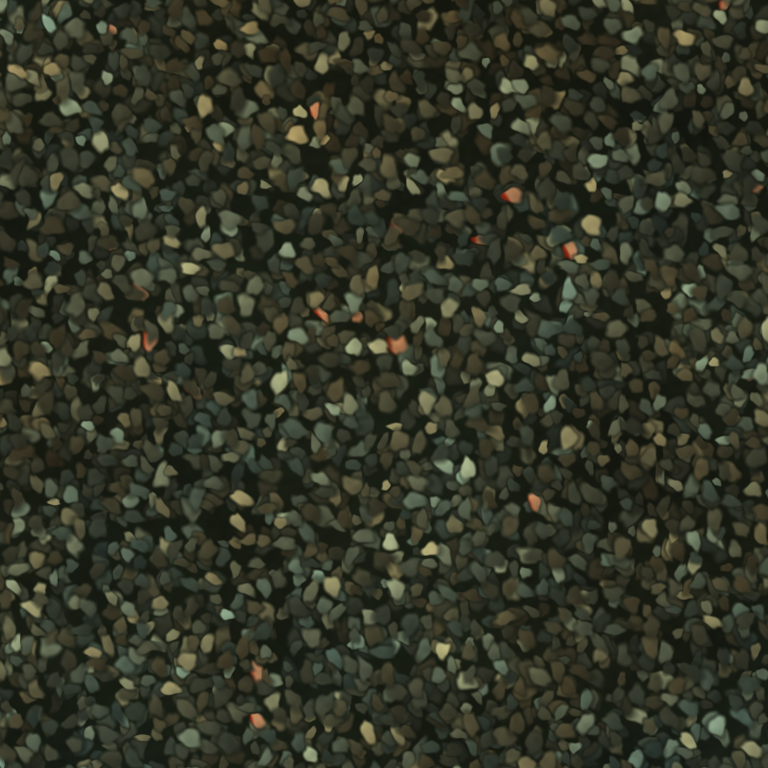
Give the GLSL for this texture, as a Shadertoy shader.

```glsl
// Dark, softly focused gravel: overlapping grey-green grains with a few warm chips.

const vec3 GAP_COLOR   = vec3(0.085, 0.102, 0.068);
const vec3 STONE_TINT  = vec3(0.97, 1.00, 0.82);
const vec3 WARM_TINT   = vec3(1.10, 0.98, 0.82);
const vec3 COOL_TINT   = vec3(0.88, 1.02, 1.05);
const vec3 CHIP_COLOR  = vec3(0.66, 0.47, 0.33);
const vec3 CHIP_FRINGE = vec3(0.50, 0.12, 0.05);

float hash(vec2 p) {
    vec3 q = fract(vec3(p.xyx) * 0.1031);
    q += dot(q, q.yzx + 33.33);
    return fract((q.x + q.y) * q.z);
}

vec2 hash2(vec2 p) {
    return vec2(hash(p), hash(p + 71.7));
}

float noise(vec2 p) {
    vec2 i = floor(p), f = fract(p);
    f = f * f * (3.0 - 2.0 * f);
    return mix(mix(hash(i), hash(i + vec2(1, 0)), f.x),
               mix(hash(i + vec2(0, 1)), hash(i + vec2(1, 1)), f.x), f.y);
}

vec2 rotate(vec2 p, float angle) {
    float c = cos(angle), s = sin(angle);
    return vec2(c * p.x + s * p.y, c * p.y - s * p.x);
}

// Normalised distance to a lumpy ellipse: 1 on its outline.
float grainDistance(vec2 p, vec2 radii, float phase) {
    vec2 q = p / radii;
    float a = atan(q.y, q.x + 1e-5);
    float outline = 1.0 + 0.09 * cos(3.0 * a + phase) + 0.05 * cos(5.0 * a - 2.0 * phase);
    return length(q) / outline;
}

vec3 grainColor(vec2 id, vec2 local, float brightness) {
    float h = hash(id + 13.1);
    float tone = 0.19 + 0.13 * h + 0.28 * pow(h, 6.0);
    vec3 tint = STONE_TINT * mix(COOL_TINT, WARM_TINT, hash(id + 27.9));
    vec3 color = tone * brightness * tint;
    // Rare warm chips carry a red fringe on their left side.
    float chip = step(0.994, hash(id + 39.3));
    vec3 chipColor = mix(CHIP_FRINGE, CHIP_COLOR, smoothstep(-0.35, -0.05, local.x));
    color = mix(color, chipColor, chip);
    return color * (1.0 + 0.25 * dot(local, vec2(-0.4, 0.9)));
}

// Paints one jittered layer of grains, each with a soft shadow around it.
vec3 paintLayer(vec3 color, vec2 uv, float cells, float density, float brightness, float seed) {
    vec2 p = rotate(uv, seed * 0.03) * cells + seed;
    vec2 cell = floor(p);
    for (int j = -1; j <= 1; j++) {
        for (int i = -1; i <= 1; i++) {
            vec2 corner = cell + vec2(i, j);
            vec2 id = corner + seed * 17.0;
            if (hash(id + 5.7) > density) continue;
            vec2 local = p - corner - 0.5 - 0.8 * (hash2(id) - 0.5);
            vec2 shape = hash2(id + 51.3);
            float width = mix(0.28, 0.46, shape.x);
            vec2 radii = vec2(width, min(width * mix(1.05, 1.85, shape.y), 0.62));
            float angle = 0.2 + 2.4 * (hash(id + 63.7) - 0.5);
            float d = grainDistance(rotate(local, angle), radii, 6.283 * hash(id + 81.1));
            color = mix(color, GAP_COLOR, 0.45 * (1.0 - smoothstep(0.9, 1.5, d)));
            vec3 stone = grainColor(id, local, brightness);
            color = mix(color, stone, 1.0 - smoothstep(0.62, 1.10, d));
        }
    }
    return color;
}

void mainImage(out vec4 fragColor, in vec2 fragCoord) {
    vec2 uv = fragCoord / iResolution.y;

    // Slight warp keeps outlines irregular.
    vec2 warp = vec2(noise(uv * 60.0), noise(uv * 60.0 + 40.0)) - 0.5;
    vec2 p = uv + 0.007 * warp;

    // Grains, from buried to topmost.
    vec3 color = GAP_COLOR;
    color = paintLayer(color, p, 34.0, 0.95, 0.82, 3.0);
    color = paintLayer(color, p, 45.0, 0.70, 0.92, 8.0);
    color = paintLayer(color, p, 38.0, 0.55, 1.02, 14.0);

    // Broad patches of light and hue, cooler toward the bottom.
    float patches = 0.6 * noise(uv * 5.0 + 9.0) + 0.4 * noise(uv * 13.0 + 2.0);
    color *= mix(0.80, 1.20, patches) * mix(1.05, 0.97, uv.y);
    float warmth = 0.65 * noise(uv * 7.0 + 30.0) + 0.35 * uv.y;
    color *= mix(vec3(0.93, 1.01, 1.07), vec3(1.07, 0.99, 0.90), warmth);

    // Faint mottling on the stone faces.
    color *= 0.92 + 0.16 * noise(uv * 110.0);

    fragColor = vec4(clamp(color, 0.0, 1.0), 1.0);
}
```
